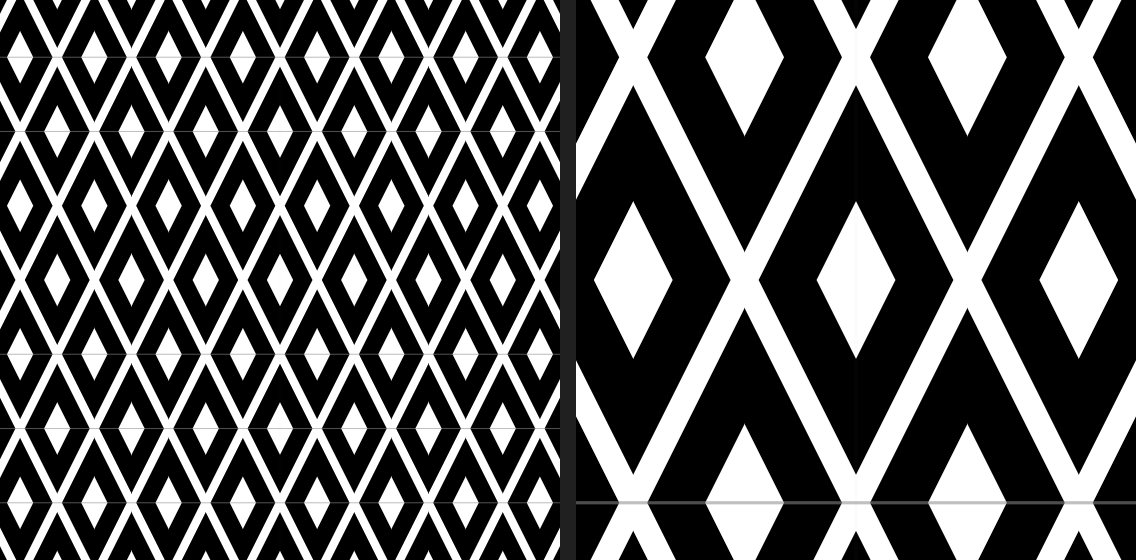
Left, the full canvas; right, a detail of the centre.
Give the GLSL for this pattern, as a WebGL 1 fragment shader.

```glsl
precision highp float;
// Black rhombi on a white lattice, each with a small white rhombus at its heart.
// A skewed lattice turns every rhombus into a unit square, so one max() shapes both.
// Thin grey seams cross most rows of centres, with a fainter one down the middle.

uniform vec2 u_resolution;

const float PITCH = 0.1326;           // rhombus width, and height between rows
const float BLACK_SIZE = 0.874;       // black rhombus, as a share of its cell
const float HEART_SIZE = 0.354;       // white heart, as a share of the cell
const float SEAM_WIDTH = 0.0019;
const float ROW_SEAM_STRENGTH = 0.55;
const float MID_SEAM_STRENGTH = 0.03;
const vec3 INK = vec3(0.0);
const vec3 PAPER = vec3(1.0);
const vec3 SEAM_GREY = vec3(0.55);

// 0 at a rhombus centre, 1 on the border of its cell.
float rhombusLevel(vec2 p) {
  vec2 lattice = vec2(p.x + 0.5 * p.y, p.x - 0.5 * p.y) / PITCH;
  vec2 cell = abs(fract(lattice + 0.5) - 0.5);
  return 2.0 * max(cell.x, cell.y);
}

// Smoothed coverage of the region where the signed distance is negative.
float coverage(float dist, float pixel) {
  return clamp(0.5 - dist / pixel, 0.0, 1.0);
}

// Share of one pixel covered by a thin line at the given offset.
float seamCoverage(float offset, float pixel) {
  float halfWidth = 0.5 * SEAM_WIDTH;
  float low = max(offset - 0.5 * pixel, -halfWidth);
  float high = min(offset + 0.5 * pixel, halfWidth);
  return max(high - low, 0.0) / pixel;
}

void main() {
  float side = min(u_resolution.x, u_resolution.y);
  vec2 p = (gl_FragCoord.xy - 0.5 * u_resolution) / side;
  float pixel = 1.0 / side;

  // Rhombi: convert the level to a true distance using its gradient.
  float level = rhombusLevel(p);
  float levelToDist = PITCH / sqrt(5.0);
  float black = coverage((level - BLACK_SIZE) * levelToDist, pixel);
  float heart = coverage((level - HEART_SIZE) * levelToDist, pixel);
  vec3 color = mix(PAPER, INK, black - heart);

  // Seams: the middle row and the one above it stay clean.
  float row = floor(p.y / PITCH + 0.5);
  float hasSeam = step(1.0, abs(row - 0.5));
  float rowSeam = hasSeam * seamCoverage(p.y - row * PITCH, pixel);
  float midSeam = seamCoverage(p.x, pixel);
  color = mix(color, SEAM_GREY, ROW_SEAM_STRENGTH * rowSeam);
  color = mix(color, SEAM_GREY, MID_SEAM_STRENGTH * midSeam);

  gl_FragColor = vec4(color, 1.0);
}
```
